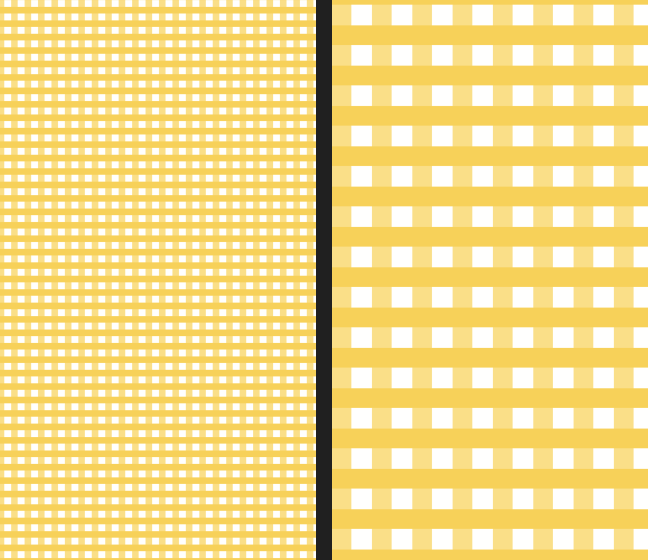
Left, the full canvas; right, a detail of the centre.
Reproduce this pattern procedurally as a WebGL 1 fragment shader.

```glsl
precision highp float;

uniform vec2 u_resolution;

// Stripe coverage per axis; offset is measured from the centre of each gap.
vec2 stripeCoverage(vec2 cells, vec2 gapCentre, float halfGap, float pixel) {
  vec2 offset = abs(fract(cells - gapCentre + 0.5) - 0.5);
  return clamp((offset - halfGap) / pixel + 0.5, 0.0, 1.0);
}

void main() {
  // Square cells, sized by the canvas width
  float cellsPerWidth = 23.51;
  vec2 cells = gl_FragCoord.xy / u_resolution.x * cellsPerWidth;
  float pixel = cellsPerWidth / u_resolution.x;

  vec2 stripe = stripeCoverage(cells, vec2(0.572, 0.403), 0.256, 1.1 * pixel);

  // Pale vertical stripes lie under solid horizontal bands
  vec3 color = vec3(1.0, 1.0, 0.995);
  color = mix(color, vec3(0.98, 0.873, 0.535), stripe.x);
  color = mix(color, vec3(0.97, 0.82, 0.35), stripe.y);

  gl_FragColor = vec4(color, 1.0);
}
```
